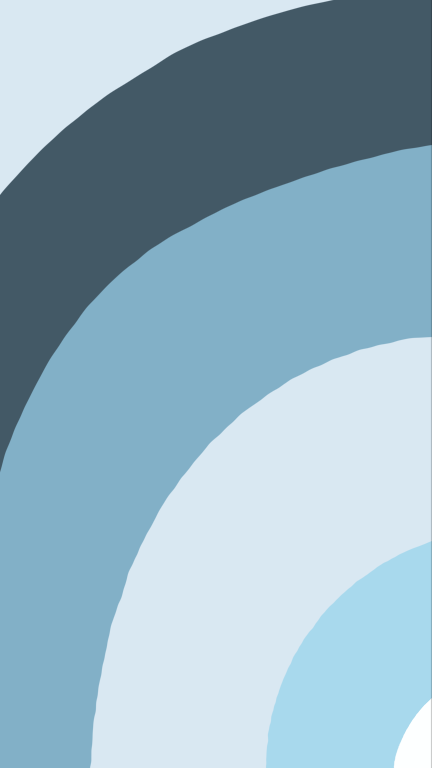
This background is drawn by a Shadertoy shader. Its source:

```glsl
const vec3 PALE  = vec3(0.850, 0.908, 0.950);
const vec3 SLATE = vec3(0.263, 0.349, 0.400);
const vec3 BLUE  = vec3(0.508, 0.690, 0.780);
const vec3 SKY   = vec3(0.660, 0.850, 0.928);
const vec3 WHITE = vec3(0.992, 1.000, 1.000);

// Random slope in -1..1 for each lattice point
float slope(float n) {
    return fract(sin(n * 127.1) * 4375.85) * 2.0 - 1.0;
}

// One-dimensional gradient noise
float gradientNoise(float x) {
    float i = floor(x), f = x - i;
    float fade = f * f * f * (f * (f * 6.0 - 15.0) + 10.0);
    return mix(slope(i) * f, slope(i + 1.0) * (f - 1.0), fade);
}

// Hand-cut irregularity of a band edge
float wobble(float turn, float seed) {
    return 0.004 * gradientNoise(turn * 17.0 + seed)
         + 0.002 * gradientNoise(turn * 43.0 + seed * 2.0);
}

// Paint everything inside the given radius
vec3 paintInside(vec3 base, vec3 paint, float dist, float radius) {
    float halfPixel = 0.75 / iResolution.y;
    return mix(paint, base, smoothstep(-halfPixel, halfPixel, dist - radius));
}

void mainImage(out vec4 fragColor, in vec2 fragCoord) {
    // Polar position about the lower right corner, distance in canvas heights
    vec2 p = fragCoord / iResolution.xy;
    vec2 q = vec2((1.0 - p.x) * 0.5625, p.y);
    float dist = length(q);
    float turn = atan(q.y, q.x) / 1.570796;   // 0 = left, 1 = up
    float lean = min(1.0 - turn, 0.62);       // angle away from vertical

    // Edge radii, from the outermost arch to the core
    float slateEdge = 1.012 - lean * (0.0165 + 0.4206 * lean);
    float blueEdge = 0.8112 - lean * (0.2109 - lean * (0.4063 - 0.651 * lean))
                   + 0.0104 * lean * cos(15.7 * (lean - 0.32));
    float paleEdge = 0.4453 + turn * (-0.0456 + turn * (0.3854 - 0.224 * turn));
    float skyEdge = 0.2161 + 0.0794 * turn * turn;
    float whiteEdge = 0.0495 + 0.0417 * turn * turn * turn;

    // Stack the arches
    vec3 color = PALE;
    color = paintInside(color, SLATE, dist, slateEdge + wobble(turn, 3.0));
    color = paintInside(color, BLUE, dist, blueEdge + wobble(turn, 11.0));
    color = paintInside(color, PALE, dist, paleEdge + wobble(turn, 23.0));
    color = paintInside(color, SKY, dist, skyEdge + 0.5 * wobble(turn, 37.0));
    color = paintInside(color, WHITE, dist, whiteEdge + 0.2 * wobble(turn, 51.0));

    // Faint shade along the right border
    color *= 1.0 - 0.2 * smoothstep(0.996, 0.999, p.x);

    fragColor = vec4(color, 1.0);
}
```
